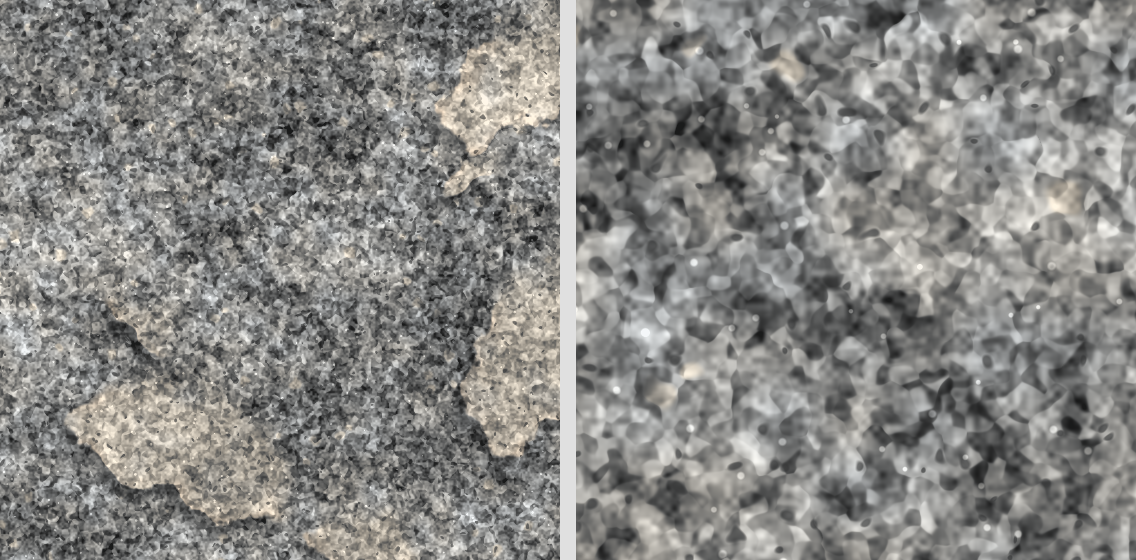
Left: the whole. Right: its middle third, enlarged.
A Shadertoy shader for this texture:

```glsl
const vec2 LIGHT_DIR = vec2(0.5, 0.866);
const vec3 COOL_TINT = vec3(0.985, 1.0, 1.005);
const vec3 CREAM_TINT = vec3(1.045, 1.0, 0.925);
const vec3 RUST_TINT = vec3(1.12, 0.97, 0.82);
const float BASE_TONE = 0.505;
const float PLATE_TONE = 0.67;
const float PLATE_CONTRAST = 0.8;
const float RELIEF_SCALE = 9.0;
const float RELIEF_STRENGTH = 0.62;
const float COARSE_GRAIN = 58.0;
const float FINE_GRAIN = 125.0;
const float DUST_GRAIN = 250.0;
const float SPECK_SCALE = 75.0;
const float NODULE_SCALE = 30.0;
const float SHADOW_LENGTH = 0.022;

// Raised flakes: centre and radii, then tilt
const int PLATES = 6;
const vec4 PLATE_SHAPE[PLATES] = vec4[](
    vec4(0.31, 0.20, 0.205, 0.095), vec4(0.96, 0.37, 0.20, 0.10),
    vec4(0.93, 0.88, 0.19, 0.09), vec4(0.66, 0.03, 0.10, 0.05),
    vec4(0.84, 0.71, 0.055, 0.030), vec4(0.26, 0.41, 0.055, 0.025));
const float PLATE_TILT[PLATES] = float[](-0.38, 1.0, 0.6, -0.4, 0.5, -0.6);

// Integer hash: three random values per grid cell
vec3 hash3(vec2 cell, uint seed) {
    ivec2 c = ivec2(floor(cell));
    uvec3 v = uvec3(uint(c.x), uint(c.y), seed) * 1664525u + 1013904223u;
    v.x += v.y * v.z; v.y += v.z * v.x; v.z += v.x * v.y;
    v ^= v >> 16u;
    v.x += v.y * v.z; v.y += v.z * v.x; v.z += v.x * v.y;
    return vec3(v >> 8u) / 16777216.0;
}

float valueNoise(vec2 p, uint seed) {
    vec2 i = floor(p), f = fract(p);
    f = f * f * (3.0 - 2.0 * f);
    float low = mix(hash3(i, seed).x, hash3(i + vec2(1, 0), seed).x, f.x);
    float high = mix(hash3(i + vec2(0, 1), seed).x, hash3(i + 1.0, seed).x, f.x);
    return mix(low, high, f.y);
}

float fbm(vec2 p, uint seed) {
    float sum = 0.0, weight = 0.5;
    for (int i = 0; i < 5; i++) {
        sum += weight * valueNoise(p, seed + uint(i));
        p = mat2(1.6, 1.2, -1.2, 1.6) * p + 3.7;
        weight *= 0.5;
    }
    return sum;
}

// Crystals: random tone per cell, blended softly across cell borders
float crystals(vec2 p, uint seed) {
    vec2 home = floor(p);
    float tone = 0.0, total = 0.0;
    for (int y = -1; y <= 1; y++)
    for (int x = -1; x <= 1; x++) {
        vec2 cell = home + vec2(x, y);
        vec3 h = hash3(cell, seed);
        vec2 toSeed = cell + h.xy - p;
        float w = exp(-9.0 * dot(toSeed, toSeed));
        tone += w * h.z;
        total += w;
    }
    return tone / total;
}

// Scattered irregular spots covering a given share of the cells
float spots(vec2 p, float share, float size, uint seed) {
    vec2 home = floor(p);
    float cover = 0.0;
    for (int y = -1; y <= 1; y++)
    for (int x = -1; x <= 1; x++) {
        vec2 cell = home + vec2(x, y);
        vec3 h = hash3(cell, seed);
        float radius = size * (0.5 + h.z / share * 0.5);
        float d = length(cell + h.xy - p);
        cover = max(cover, step(h.z, share) * smoothstep(radius, radius * 0.45, d));
    }
    return cover;
}

// x: distance to the nearest flake, y: how far that side faces the light
vec2 plateField(vec2 p) {
    vec2 warp = vec2(fbm(p * 13.0, 20u), fbm(p * 13.0, 30u)) - 0.48;
    vec2 q = p + 0.13 * warp, nearest = vec2(1.0, 0.0);
    for (int i = 0; i < PLATES; i++) {
        vec4 shape = PLATE_SHAPE[i];
        vec2 offset = q - shape.xy;
        float c = cos(PLATE_TILT[i]), s = sin(PLATE_TILT[i]);
        vec2 local = mat2(c, -s, s, c) * offset / shape.zw;
        float d = (length(local) - 1.0) * shape.w;
        float side = smoothstep(-0.1, 0.9, dot(offset, LIGHT_DIR) / shape.w);
        if (d < nearest.x) nearest = vec2(d, side);
    }
    return nearest;
}

float relief(vec2 p) {
    return fbm(mat2(0.85, 0.4, -0.45, 1.1) * p * RELIEF_SCALE + 7.0, 40u);
}

void mainImage(out vec4 fragColor, in vec2 fragCoord) {
    vec2 p = fragCoord / iResolution.y;
    vec2 jag = 0.008 * (vec2(valueNoise(p * 90.0, 1u), valueNoise(p * 90.0, 2u)) - 0.5);
    vec2 g = p + jag;

    // Flakes and the shadow they cast
    vec2 plate = plateField(p);
    float softness = mix(0.004, 0.05, plate.y);
    float flake = smoothstep(softness, -softness, plate.x);
    float rim = flake * (1.0 - plate.y) * exp(-abs(plate.x) / 0.012);
    vec2 caster = plateField(p + LIGHT_DIR * SHADOW_LENGTH);
    float shadow = smoothstep(0.012, -0.012, caster.x) * (1.0 - caster.y) * (1.0 - flake);

    // Uneven surface and grain
    float slope = relief(p) - relief(p + LIGHT_DIR * 0.018);
    float patches = fbm(p * 5.0 + 2.0, 50u) - 0.485;
    float tone = BASE_TONE + RELIEF_STRENGTH * slope + 0.42 * patches;
    tone += 0.28 * (crystals(g * COARSE_GRAIN, 60u) - 0.5);
    tone += 0.40 * (crystals(g * FINE_GRAIN, 61u) - 0.5);
    tone += 0.24 * (valueNoise(p * DUST_GRAIN, 62u) - 0.5);
    tone = mix(tone, PLATE_TONE + (tone - BASE_TONE) * PLATE_CONTRAST, flake);

    // Pale nodules, dark mica and bright glints
    float nodule = spots(g * NODULE_SCALE, 0.14, 0.42, 70u);
    float mica = spots(g * SPECK_SCALE, 0.13, 0.36, 71u);
    float glint = spots(p * FINE_GRAIN, 0.035, 0.42, 72u);
    tone += 0.13 * nodule * (1.0 - flake) + 0.07 * rim;
    tone *= 1.0 - 0.36 * shadow;
    tone = mix(tone, 0.20, 0.62 * mica);
    tone += 0.26 * glint * (1.0 - shadow);
    tone = clamp(tone, 0.10, 0.97);

    // Cool body, cream flakes, rusty rims
    float warmth = clamp(0.75 * flake + 0.7 * nodule + 0.7 * valueNoise(p * 24.0, 80u) - 0.1, 0.0, 1.0);
    vec3 tint = mix(COOL_TINT, CREAM_TINT, warmth * smoothstep(0.2, 0.6, tone));
    tint = mix(tint, RUST_TINT, 0.6 * rim * valueNoise(p * 40.0, 81u));
    fragColor = vec4(clamp(tone * tint, 0.0, 1.0), 1.0);
}
```
